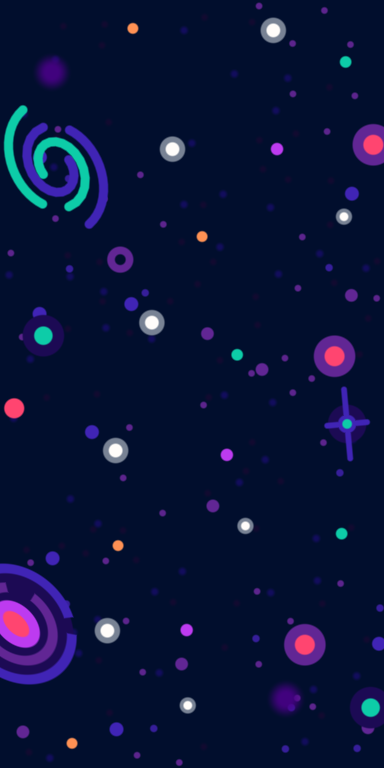
Give the GLSL for this background, as a WebGL 1 fragment shader.

```glsl
precision highp float;
// Draws a flat night sky with dots, haloed planets, two galaxies and a sparkle.
uniform vec2 u_resolution;

const float EDGE = 0.003;
const vec3 NIGHT = vec3(0.004, 0.055, 0.175);
const vec3 DEEP = vec3(0.11, 0.04, 0.33);
const vec3 INDIGO = vec3(0.25, 0.14, 0.71);
const vec3 PURPLE = vec3(0.38, 0.15, 0.58);
const vec3 VIOLET = vec3(0.30, 0.00, 0.55);
const vec3 MAGENTA = vec3(0.74, 0.23, 0.94);
const vec3 CORAL = vec3(1.0, 0.27, 0.44);
const vec3 ORANGE = vec3(1.0, 0.57, 0.33);
const vec3 TEAL = vec3(0.05, 0.80, 0.66);
const vec3 GREY = vec3(0.47, 0.51, 0.58);
const vec3 WHITE = vec3(1.0, 0.99, 0.98);

const vec2 SPIRAL_AT = vec2(0.146, 1.565);
const vec2 RINGS_AT = vec2(0.042, 0.375);
const vec2 SPARKLE_AT = vec2(0.904, 0.896);

float hash(vec2 p) {
  return fract(sin(dot(p, vec2(127.1, 311.7))) * 43758.5453);
}

vec2 hash2(vec2 p) {
  return vec2(hash(p), hash(p + 37.3));
}

vec2 rotate(vec2 p, float angle) {
  float c = cos(angle), s = sin(angle);
  return vec2(c * p.x + s * p.y, c * p.y - s * p.x);
}

float cover(float dist, float soft) {
  return 1.0 - smoothstep(-soft, soft, dist);
}

vec3 paint(vec3 base, vec3 tint, float dist) {
  return mix(base, tint, cover(dist, EDGE));
}

float segment(vec2 p, vec2 a, vec2 b) {
  vec2 ab = b - a;
  return length(p - a - ab * clamp(dot(p - a, ab) / dot(ab, ab), 0.0, 1.0));
}

float ellipse(vec2 p, float radius, float squash) {
  return (length(p / vec2(1.0, squash)) - radius) * mix(squash, 1.0, 0.5);
}

// Jittered grid of small dots; share is the fraction of filled cells
vec3 dots(vec3 base, vec2 p, float size, float share, float radius, vec3 tint, float soft, float seed) {
  vec2 cell = floor(p / size);
  float margin = (radius + soft) / size;
  vec2 center = (cell + mix(vec2(margin), vec2(1.0 - margin), hash2(cell + seed))) * size;
  float shown = step(hash(cell + seed + 71.7), share);
  return mix(base, tint, shown * cover(distance(p, center) - radius, soft));
}

// One larger body per cell, its kind evenly spread by the golden ratio
vec3 bodies(vec3 base, vec2 p, float size) {
  float row = floor(p.y / size);
  vec2 shift = vec2(hash(vec2(row, 5.1)) * size, 0.0);
  vec2 cell = floor((p + shift) / size);
  vec2 center = (cell + 0.23 + 0.54 * hash2(cell + 3.7)) * size - shift;
  if (distance(center, SPIRAL_AT) < 0.17 || distance(center, RINGS_AT) < 0.23
      || distance(center, SPARKLE_AT) < 0.12) return base;
  float kind = fract((cell.x + 4.0 * cell.y) * 0.618034);
  float d = distance(p, center);
  if (kind < 0.25) {
    float radius = kind < 0.16 ? 0.033 : 0.021;
    return paint(paint(base, GREY, d - radius), WHITE, d - radius * 0.54);
  }
  if (kind < 0.41) return paint(paint(base, PURPLE, d - 0.054), CORAL, d - 0.026);
  if (kind < 0.47) return paint(base, CORAL, d - 0.026);
  if (kind < 0.51) return paint(paint(base, DEEP, d - 0.054), TEAL, d - 0.024);
  if (kind < 0.63) return paint(base, ORANGE, d - 0.014);
  if (kind < 0.73) return paint(base, MAGENTA, d - 0.016);
  if (kind < 0.82) return paint(base, TEAL, d - 0.015);
  if (kind < 0.94) return mix(base, VIOLET, 0.85 * cover(d - 0.034, 0.02));
  return paint(base, PURPLE, abs(d - 0.024) - 0.010);
}

vec2 spiralPoint(float angle) {
  return 0.065 * exp(0.155 * angle) * vec2(cos(angle), 0.75 * sin(angle));
}

float spiralArc(vec2 p, float from, float to) {
  float d = 1.0;
  float stride = (to - from) / 18.0;
  for (int i = 0; i < 18; i++) {
    float angle = from + stride * float(i);
    d = min(d, segment(p, spiralPoint(angle), spiralPoint(angle + stride)));
  }
  return d;
}

float spiralArm(vec2 p) {
  return min(spiralArc(p, -1.57, 3.42), spiralArc(p, 4.15, 6.28)) - 0.0118;
}

vec3 spiralGalaxy(vec3 base, vec2 p) {
  vec2 q = rotate(p, 2.094) * vec2(1.0, -1.0);
  return paint(paint(base, INDIGO, spiralArm(-q)), TEAL, spiralArm(q));
}

// Elliptic band with an opening centred on the given angle
float openRing(vec2 p, float radius, float squash, float gapAngle, float gapWidth) {
  float band = abs(ellipse(p, radius, squash)) - 0.0125;
  vec2 q = rotate(p, gapAngle);
  return max(band, (gapWidth - abs(atan(q.y, q.x))) * length(q));
}

vec3 ringGalaxy(vec3 base, vec2 p) {
  vec2 q = rotate(p, -0.78);
  vec3 color = paint(base, DEEP, ellipse(q, 0.165, 0.8));
  color = paint(color, INDIGO, openRing(q, 0.160, 0.8, 0.75, 0.15));
  color = paint(color, PURPLE, openRing(q, 0.108, 0.75, 2.2, 0.4));
  color = paint(color, MAGENTA, ellipse(q, 0.073, 0.66));
  return paint(color, CORAL, ellipse(q, 0.042, 0.56));
}

vec3 sparkle(vec3 base, vec2 p) {
  vec2 q = rotate(p, 0.09);
  float d = length(p);
  float rays = min(segment(q, vec2(0.0, -0.09), vec2(0.0, 0.09)),
                   segment(q, vec2(-0.052, 0.0), vec2(0.052, 0.0)));
  vec3 color = paint(base, DEEP, d - 0.05);
  color = paint(color, INDIGO, min(rays - 0.0075, d - 0.024));
  return paint(color, TEAL, d - 0.0125);
}

void main() {
  vec2 p = gl_FragCoord.xy / u_resolution.x;
  vec3 color = NIGHT;
  // Faint dust, then clearer small and medium dots
  color = dots(color, p, 0.10, 0.30, 0.008, vec3(0.07, 0.04, 0.19), 0.006, 1.3);
  color = dots(color, p, 0.11, 0.25, 0.009, vec3(0.07, 0.05, 0.36), 0.006, 12.9);
  color = dots(color, p, 0.10, 0.19, 0.0085, PURPLE * 0.95, EDGE, 23.1);
  color = dots(color, p, 0.12, 0.10, 0.0095, INDIGO * 0.85, EDGE, 34.7);
  color = dots(color, p, 0.20, 0.20, 0.0165, PURPLE, EDGE, 45.2);
  color = dots(color, p, 0.21, 0.18, 0.0180, INDIGO, EDGE, 56.8);
  // Large bodies and single features
  color = bodies(color, p, 0.25);
  color = spiralGalaxy(color, p - SPIRAL_AT);
  color = ringGalaxy(color, p - RINGS_AT);
  color = sparkle(color, p - SPARKLE_AT);
  gl_FragColor = vec4(color, 1.0);
}
```
